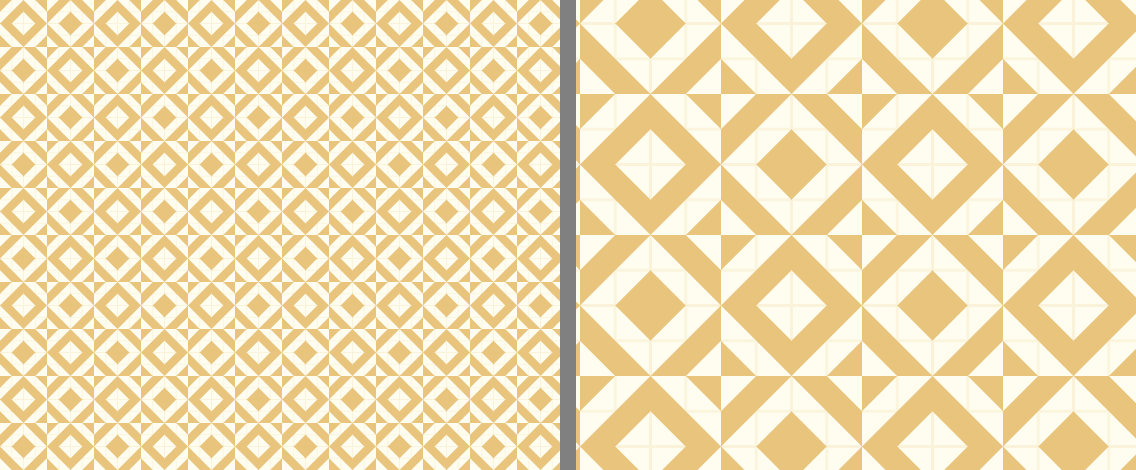
Left, the full canvas; right, a detail of the centre.
A Shadertoy shader for this pattern:

```glsl
// Checkered grid of square tiles, each holding nested diamonds.
// Diamonds are bands of the L1 distance to the tile centre; alternate tiles
// swap the two colours, and faint seams mark the quarters of each tile.

#define ROWS 10.0
#define BAND 0.25
#define SEAM_WIDTH 0.022
#define SEAM_STRENGTH 0.2
#define GOLD vec3(0.910, 0.769, 0.490)
#define CREAM vec3(0.996, 0.994, 0.940)

// Antialiased step: 0 below the edge, 1 above it.
float softStep(float edge, float x, float width) {
    return clamp((x - edge) / width + 0.5, 0.0, 1.0);
}

// Gold coverage of a tile with a cream centre diamond.
float diamondBands(vec2 centred, float px) {
    float d = abs(centred.x) + abs(centred.y);
    float w = px * sqrt(2.0);
    return softStep(BAND, d, w) - softStep(2.0 * BAND, d, w)
         + softStep(3.0 * BAND, d, w);
}

// Hairlines along the inner quarter divisions, strongest at the middle.
float seams(vec2 centred, float px) {
    vec2 a = abs(centred);
    vec2 toLine = abs(a - BAND * floor(a / BAND + 0.5));
    vec2 line = clamp((0.5 * SEAM_WIDTH - toLine) / px + 0.5, 0.0, 1.0);
    line *= min(1.0, SEAM_WIDTH / px);
    vec2 inner = 1.0 - step(1.5 * BAND, a);
    vec2 weight = inner * mix(vec2(1.0), vec2(0.75), step(0.5 * BAND, a));
    line *= weight;
    return SEAM_STRENGTH * max(line.x, line.y);
}

void mainImage(out vec4 fragColor, in vec2 fragCoord) {
    // Square tiles counted from the upper left corner
    float px = ROWS / iResolution.y;
    vec2 grid = vec2(fragCoord.x, iResolution.y - fragCoord.y) * px;
    vec2 tile = floor(grid);
    vec2 centred = grid - tile - 0.5;

    // Swap colours on alternate tiles, blending at the shared edges
    float gold = diamondBands(centred, px);
    float toEdge = 0.5 - max(abs(centred.x), abs(centred.y));
    gold = mix(1.0 - gold, gold, softStep(0.0, toEdge, px));
    if (mod(tile.x + tile.y, 2.0) > 0.5) gold = 1.0 - gold;

    // Seams tint only the cream areas
    vec3 ground = mix(CREAM, GOLD, seams(centred, px));
    fragColor = vec4(mix(ground, GOLD, gold), 1.0);
}
```
